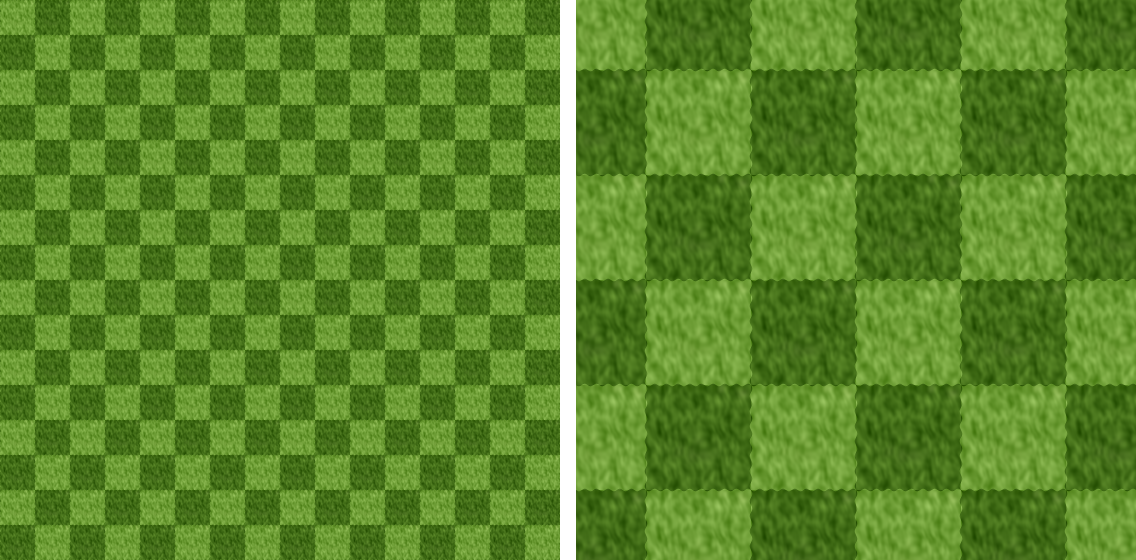
Left: the whole. Right: its middle third, enlarged.
Give the GLSL for this pattern, as a Shadertoy shader.

```glsl
// Checkerboard lawn of light and dark mown grass squares, each with the same blades.
#define GRID 16.0
#define LIGHT_GRASS vec3(0.425, 0.612, 0.206)
#define DARK_GRASS vec3(0.255, 0.425, 0.088)
#define BLADE_FREQ vec2(13.0, 6.5)
#define BLADE_CONTRAST 0.19
#define FINE_CONTRAST 0.11
#define PALE_PATCH 0.055
#define RAGGED_EDGE 0.012
#define PI 3.14159265

float hash(vec2 p) {
    vec3 q = fract(vec3(p.xyx) * 0.1031);
    q += dot(q, q.yzx + 33.33);
    return fract((q.x + q.y) * q.z);
}

vec2 gradient(vec2 cell) {
    float angle = 2.0 * PI * hash(cell + 17.0);
    return vec2(cos(angle), sin(angle));
}

float gradientNoise(vec2 p) {
    vec2 i = floor(p), f = p - i;
    vec2 u = f * f * f * (f * (f * 6.0 - 15.0) + 10.0);
    vec2 e = vec2(1.0, 0.0);
    float low = mix(dot(gradient(i), f), dot(gradient(i + e.xy), f - e.xy), u.x);
    float high = mix(dot(gradient(i + e.yx), f - e.yx), dot(gradient(i + e.xx), f - e.xx), u.x);
    return mix(low, high, u.y);
}

// Soft round spot of the given radius
float spot(vec2 p, vec2 center, vec2 radius) {
    vec2 d = (p - center) / radius;
    return exp(-dot(d, d));
}

// Signed checker: +1 on even squares, -1 on odd ones
float checker(vec2 p, float pixel) {
    p += RAGGED_EDGE * sin(2.0 * PI * p.yx * vec2(7.0, 9.0));
    vec2 side = clamp(sin(PI * p) / (0.5 * PI * pixel), -1.0, 1.0);
    return side.x * side.y;
}

// Brightness of the blades within one square
float bladeTone(vec2 p) {
    vec2 bent = p + vec2(0.05 * gradientNoise(p * 4.0 + 31.0) + 0.12 * p.y, 0.0);
    float tone = BLADE_CONTRAST * gradientNoise(bent * BLADE_FREQ);
    tone += FINE_CONTRAST * gradientNoise(bent * BLADE_FREQ * vec2(1.7, 2.1) + 53.0);
    return tone + 0.04 * gradientNoise(p * 3.0 + 71.0);
}

void mainImage(out vec4 fragColor, in vec2 fragCoord) {
    float scale = GRID / min(iResolution.x, iResolution.y);
    vec2 p = fragCoord * scale;
    vec2 local = fract(p);

    // Mown squares
    float lightness = 0.5 - 0.5 * checker(p, scale);
    vec3 color = mix(DARK_GRASS, LIGHT_GRASS, lightness);

    // Blades, slightly weaker in red and blue on the dark squares
    float tone = bladeTone(local);
    color += tone * mix(vec3(0.85, 0.9, 0.6), vec3(1.0, 0.9, 0.95), lightness);

    // Dry patch below the middle and pale tips by the upper right corner
    float dry = spot(local, vec2(0.45, 0.38), vec2(0.22, 0.13));
    dry *= 0.7 + 1.6 * gradientNoise(local * vec2(11.0, 8.0) + 9.0);
    float tips = spot(local, vec2(0.92, 0.92), vec2(0.05));
    tips += 0.7 * spot(local, vec2(0.72, 0.96), vec2(0.04));
    color += PALE_PATCH * (dry + 1.6 * tips) * vec3(1.1, 0.8, 1.0);

    // Dark teeth along the top edge
    float teeth = smoothstep(0.9, 1.0, local.y) * (0.5 + 0.5 * sin(2.0 * PI * local.x * 8.0));
    color -= 0.045 * teeth;

    fragColor = vec4(clamp(color, 0.0, 1.0), 1.0);
}
```
